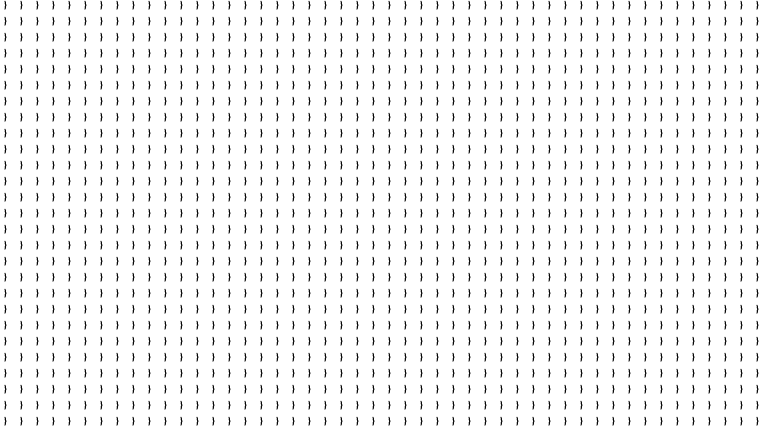
This pattern is drawn by a Shadertoy shader. Its source:

```glsl
// Share of a pixel-wide window at x that lies within -halfSize..halfSize
float boxCoverage(float x, float halfSize, float pixel) {
    float hi = clamp(x + 0.5 * pixel, -halfSize, halfSize);
    float lo = clamp(x - 0.5 * pixel, -halfSize, halfSize);
    return (hi - lo) / pixel;
}

// Upright brace-like stroke: its middle leans right, its ends hook left
float braceStroke(vec2 p, vec2 pixel) {
    float t = clamp(p.y / 0.27, -1.0, 1.0);
    float bend = 0.018 * cos(3.14159 * t) + 0.008 * cos(9.42478 * t);
    float halfWidth = 0.042 - 0.010 * t * t;
    return boxCoverage(p.x - bend, halfWidth, pixel.x)
         * boxCoverage(p.y, 0.27, pixel.y);
}

void mainImage(out vec4 fragColor, in vec2 fragCoord) {
    // Whole numbers of cells, so all edges join
    vec2 grid = vec2(48.0, 27.0);
    vec2 pixel = grid / iResolution.xy;
    vec2 cell = fract(fragCoord * pixel - vec2(0.335, 0.675) + 0.5) - 0.5;

    // Dark ink on white paper
    vec3 paper = vec3(1.0);
    vec3 ink = vec3(0.03);
    fragColor = vec4(mix(paper, ink, braceStroke(cell, pixel)), 1.0);
}
```
